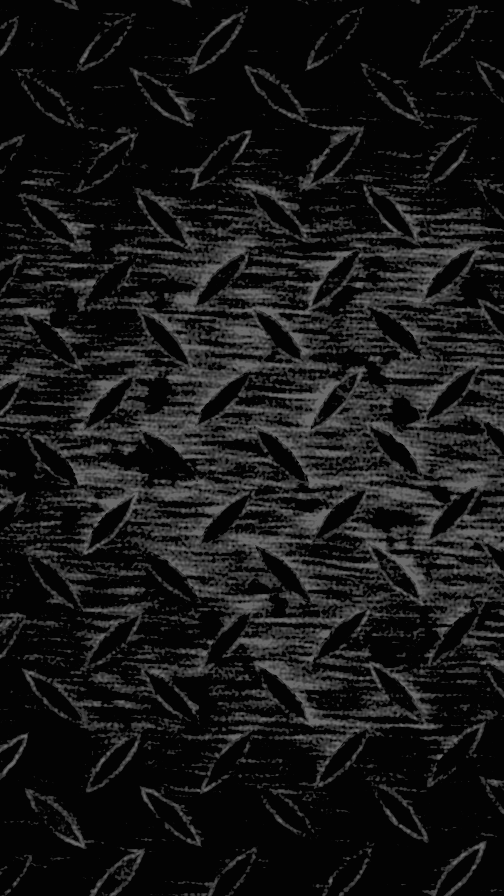
Reproduce this texture procedurally as a Shadertoy shader.

```glsl
// Worn black tread plate: two interleaved lattices of slanted lens-shaped lugs
// on a dark floor. Stretched gradient noise makes the horizontal scratches;
// a broad wear field, stains and per-lug seeds vary the exposed grey metal.

const vec2 PITCH = vec2(0.2265, 0.2373);    // lug spacing, in canvas widths
const vec2 RISING_ORIGIN = vec2(0.444, 0.984);
const vec2 FALLING_ORIGIN = vec2(0.556, 0.873);
const vec2 LUG_HALF_SIZE = vec2(0.076, 0.018);
const vec3 BLACK = vec3(0.01);
const vec3 STEEL = vec3(0.41);

vec2 hash2(vec2 p) {
    p = vec2(dot(p, vec2(127.1, 311.7)), dot(p, vec2(269.5, 183.3)));
    return fract(sin(p) * 43758.5);
}

float cornerSlope(vec2 cell, vec2 corner, vec2 f) {
    return dot(hash2(cell + corner) * 2.0 - 1.0, f - corner);
}

float gradientNoise(vec2 p) {
    vec2 i = floor(p), f = fract(p);
    vec2 u = f * f * (3.0 - 2.0 * f);
    float low = mix(cornerSlope(i, vec2(0, 0), f), cornerSlope(i, vec2(1, 0), f), u.x);
    float high = mix(cornerSlope(i, vec2(0, 1), f), cornerSlope(i, vec2(1, 1), f), u.x);
    return mix(low, high, u.y);
}

float fbm(vec2 p) {
    float sum = 0.0, gain = 0.6;
    for (int i = 0; i < 4; i++) {
        sum += gain * gradientNoise(p);
        p = mat2(1.6, 1.2, -1.2, 1.6) * p + 5.3;
        gain *= 0.5;
    }
    return sum;
}

// Signed distance to a lens with pointed ends on the x axis.
float lens(vec2 q, vec2 halfSize) {
    float radius = dot(halfSize, halfSize) / (2.0 * halfSize.y);
    return length(vec2(q.x, abs(q.y) + radius - halfSize.y)) - radius;
}

// Nearest lug of one lattice: distance, along, across, seed.
vec4 lugLattice(vec2 p, vec2 origin, float slant) {
    vec2 grid = (p - origin) / PITCH;
    vec2 id = floor(grid + 0.5);
    vec2 seed = hash2(id + slant * 17.0);
    vec2 local = (grid - id) * PITCH + 0.007 * (seed - 0.5);
    float angle = slant * (0.8 + 0.12 * (seed.y - 0.5));
    vec2 axis = vec2(cos(angle), sin(angle));
    vec2 q = vec2(dot(local, axis), dot(local, vec2(-axis.y, axis.x)));
    return vec4(lens(q, LUG_HALF_SIZE) - 0.001, q, seed.x);
}

// Broad field of abrasion, strongest around the middle.
float wearField(vec2 p) {
    vec2 r = (p - vec2(0.62, 0.88)) / vec2(0.8, 0.62);
    return clamp(1.0 - dot(r, r) + 1.1 * fbm(p * 4.0), -0.45, 0.75);
}

// Long thin scratches running nearly level.
float scratches(vec2 p) {
    float y = p.y + 0.04 * p.x + 0.012 * gradientNoise(p * 6.0);
    return gradientNoise(vec2(p.x * 7.0, y * 85.0))
         + 0.6 * gradientNoise(vec2(p.x * 22.0, y * 150.0));
}

// Exposed metal on the flat floor, with scuffs gathered beside the lug.
float floorExposure(vec2 p, vec4 lug, float wear, float grain) {
    float stain = smoothstep(0.1, 0.28, fbm(p * 11.0 + 7.0));
    float side = smoothstep(-0.02, 0.02, lug.z);
    float scuff = exp(-max(lug.x, 0.0) / 0.014) * mix(-0.05, 0.55, side);
    scuff *= 0.6 + 0.8 * lug.w;
    return scratches(p) + 0.55 * grain + 0.55 * wear - 0.27 + scuff - 0.75 * stain;
}

// Faint flecks on the crown of a lug; some seeds are duller grey.
float crownExposure(vec2 p, float seed, float grain) {
    float dull = 0.4 * smoothstep(0.7, 1.0, seed);
    return 0.7 * fbm(p * vec2(28.0, 34.0) + seed * 9.0) + 0.5 * grain - 0.45 + dull;
}

// Broken bright rim along the edge of a lug.
float rimExposure(vec2 p, float d, float seed, float grain) {
    float band = exp(-d * d / 0.000016);
    float breaks = 0.22 + 0.2 * seed + 1.1 * fbm(p * 17.0 + 3.0) + 0.7 * grain;
    return band * breaks - 0.08;
}

void mainImage(out vec4 fragColor, in vec2 fragCoord) {
    vec2 p = fragCoord / iResolution.x;
    float pixel = 1.0 / iResolution.x;

    // Slightly skewed lattice; keep the closer lug.
    vec2 plate = p + vec2(0.013 * (p.y - 0.98), -0.025 * (p.x - 0.44));
    vec4 rising = lugLattice(plate, RISING_ORIGIN, 1.0);
    vec4 falling = lugLattice(plate, FALLING_ORIGIN, -1.0);
    vec4 lug = rising.x < falling.x ? rising : falling;
    lug.x += 0.007 * fbm(p * 38.0);

    // Combine floor, crown and rim.
    float grain = gradientNoise(p * 150.0);
    float ground = floorExposure(p, lug, wearField(p), grain);
    float crown = crownExposure(p, lug.w, grain);
    float inside = 1.0 - smoothstep(-pixel, pixel, lug.x);
    float exposure = mix(ground, crown, inside);
    exposure = max(exposure, rimExposure(p, lug.x, lug.w, grain));

    // Crisp cut from black, then a ramp of greys.
    float cut = smoothstep(-0.02, 0.1, exposure);
    float tone = cut * clamp(0.28 + 1.2 * exposure, 0.0, 1.0);
    fragColor = vec4(mix(BLACK, STEEL, tone), 1.0);
}
```
